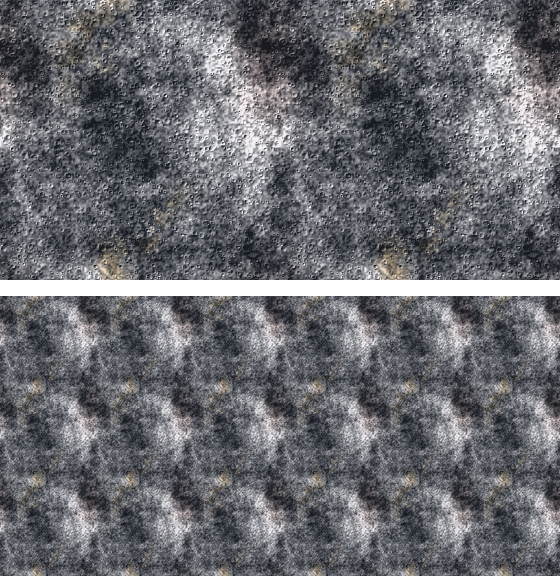
Top: one tile. Bottom: repeated 3 by 3.
A Shadertoy shader for this texture:

```glsl
const vec2 REPEATS = vec2(2.0, 1.0);
const vec2 LIGHT_DIR = vec2(-0.7, 0.7);
const float RELIEF_STEP = 0.004;
const float TAU = 6.28318;
const vec3 SHADOW = vec3(0.05, 0.066, 0.096);
const vec3 HIGHLIGHT = vec3(0.94, 0.94, 0.96);
const vec3 TAN_TINT = vec3(1.12, 1.0, 0.81);
const vec3 BROWN_TINT = vec3(1.09, 0.98, 0.94);

float hash(vec2 p, float seed) {
    vec3 a = fract(vec3(p.xyx) * 0.1031 + seed * 0.137);
    a += dot(a, a.yzx + 33.33);
    return fract((a.x + a.y) * a.z);
}

// Value noise that wraps after a whole number of cells
float noise(vec2 p, vec2 period, float seed) {
    vec2 cell = floor(p), f = fract(p);
    f = f * f * (3.0 - 2.0 * f);
    vec2 lo = mod(cell, period), hi = mod(cell + 1.0, period);
    return mix(mix(hash(lo, seed), hash(vec2(hi.x, lo.y), seed), f.x),
               mix(hash(vec2(lo.x, hi.y), seed), hash(hi, seed), f.x), f.y);
}

float fbm(vec2 q, float freq, int octaves, float seed) {
    float sum = 0.0, total = 0.0, weight = 1.0;
    for (int i = 0; i < octaves; i++) {
        sum += weight * noise(q * freq, vec2(freq), seed + float(i));
        total += weight;
        weight *= 0.7;
        freq *= 2.0;
    }
    return sum / total;
}

// Diagonal streaks; the integer shear keeps them periodic
float streaks(vec2 q, vec2 freq, float seed) {
    return noise(vec2(q.x + q.y, q.x - q.y) * freq, freq, seed);
}

// Soft rotated ellipse, wrapped around the tile
float blob(vec2 q, vec2 center, vec2 radii, float angle) {
    vec2 d = q - center;
    d -= round(d);
    float c = cos(angle), s = sin(angle);
    d = vec2(c * d.x + s * d.y, c * d.y - s * d.x) / radii;
    return exp(-dot(d, d));
}

// Raised rim around a sunken bowl
float craterProfile(float t) {
    float rim = (t - 1.0) / 0.32;
    return 0.7 * exp(-rim * rim) - 0.6 * (1.0 - smoothstep(0.2, 1.0, t));
}

float craters(vec2 q, float cells, float density, float seed) {
    vec2 p = q * cells, base = floor(p);
    float h = 0.0;
    for (int y = -1; y <= 1; y++)
    for (int x = -1; x <= 1; x++) {
        vec2 cell = base + vec2(x, y), id = mod(cell, cells);
        vec2 center = cell + 0.25 + 0.5 * vec2(hash(id, seed), hash(id, seed + 1.0));
        float radius = mix(0.17, 0.42, hash(id, seed + 2.0));
        float present = step(hash(id, seed + 3.0), density);
        float depth = 0.4 + 0.8 * hash(id, seed + 4.0);
        h += present * depth * craterProfile(length(p - center) / radius);
    }
    return h;
}

float surfaceHeight(vec2 q) {
    vec2 bend = vec2(noise(q * 70.0, vec2(70.0), 13.0), noise(q * 70.0, vec2(70.0), 17.0));
    vec2 c = q + 0.004 * (bend - 0.5);
    return 0.6 * fbm(q, 40.0, 3, 11.0)
         + 0.15 * craters(c, 17.0, 0.22, 21.0)
         + 0.20 * craters(c, 31.0, 0.50, 31.0)
         + 0.18 * craters(c, 52.0, 0.55, 41.0);
}

void mainImage(out vec4 fragColor, in vec2 fragCoord) {
    vec2 q = fragCoord / iResolution.xy * REPEATS;
    vec2 wobble = vec2(fbm(q, 8.0, 5, 51.0), fbm(q, 8.0, 5, 57.0)) - 0.5;
    vec2 w = q + 0.18 * wobble;

    // Pale highlands
    float ridge = blob(w, vec2(0.80, 0.72), vec2(0.18, 0.065), -0.95);
    float pale = 0.30 * ridge
        + 0.30 * blob(w, vec2(0.95, 0.50), vec2(0.18, 0.06), 0.0)
        + 0.20 * blob(w, vec2(0.90, 0.38), vec2(0.07, 0.13), 0.1)
        + 0.28 * blob(w, vec2(0.08, 0.32), vec2(0.15, 0.04), -1.2)
        + 0.14 * blob(w, vec2(0.70, 0.48), vec2(0.11, 0.18), 0.0)
        + 0.16 * blob(w, vec2(0.64, 0.88), vec2(0.15, 0.12), 0.0)
        + 0.24 * blob(w, vec2(0.30, 0.01), vec2(0.24, 0.05), 0.0);

    // Dark plains and the broad swing across each repeat
    float dark = 0.12 * blob(w, vec2(0.41, 0.50), vec2(0.12, 0.30), 0.1)
        + 0.26 * blob(w, vec2(0.94, 0.88), vec2(0.09, 0.14), 0.4)
        + 0.18 * blob(w, vec2(0.97, 0.19), vec2(0.11, 0.12), 0.0)
        + 0.14 * blob(w, vec2(0.05, 0.76), vec2(0.10, 0.09), 0.0)
        + 0.12 * blob(w, vec2(0.42, 0.96), vec2(0.05, 0.08), 0.0);
    float swing = -0.04 * cos(TAU * (w.x - 0.38));

    // Warm mineral stains
    float warm = blob(w, vec2(0.31, 0.84), vec2(0.17, 0.08), 0.95)
        + blob(w, vec2(0.59, 0.21), vec2(0.10, 0.035), 1.1)
        + blob(w, vec2(0.42, 0.09), vec2(0.05, 0.08), 0.0);
    float brown = blob(w, vec2(0.96, 0.78), vec2(0.12, 0.22), 0.0);

    // Mottling, grain and side-lit relief
    float mottling = fbm(q, 9.0, 5, 61.0) - 0.5;
    float grain = noise(q * 128.0, vec2(128.0), 71.0) - 0.5;
    float grit = fbm(q, 48.0, 2, 77.0) - 0.5;
    float scratch = streaks(q, vec2(52.0, 14.0), 81.0) - 0.5;
    float relief = surfaceHeight(q) - surfaceHeight(q + RELIEF_STEP * LIGHT_DIR);
    float tone = 0.40 + pale - dark + swing + 0.14 * warm + 0.95 * mottling;
    tone += (0.38 * grain + 0.32 * grit + 1.5 * relief) * (0.6 + 0.8 * clamp(tone, 0.0, 1.0));
    tone += 0.20 * scratch * clamp(ridge + 0.5 * warm, 0.0, 1.0);
    tone = pow(clamp(tone, 0.06, 1.0), 1.12);

    // Colour
    vec3 color = mix(SHADOW, HIGHLIGHT, tone);
    float stain = warm * smoothstep(0.32, 0.6, fbm(q, 16.0, 4, 91.0));
    color *= mix(vec3(1.0), TAN_TINT, clamp(stain, 0.0, 1.0));
    color *= mix(vec3(1.0), BROWN_TINT, clamp(brown, 0.0, 1.0));
    fragColor = vec4(clamp(color, 0.0, 1.0), 1.0);
}
```
